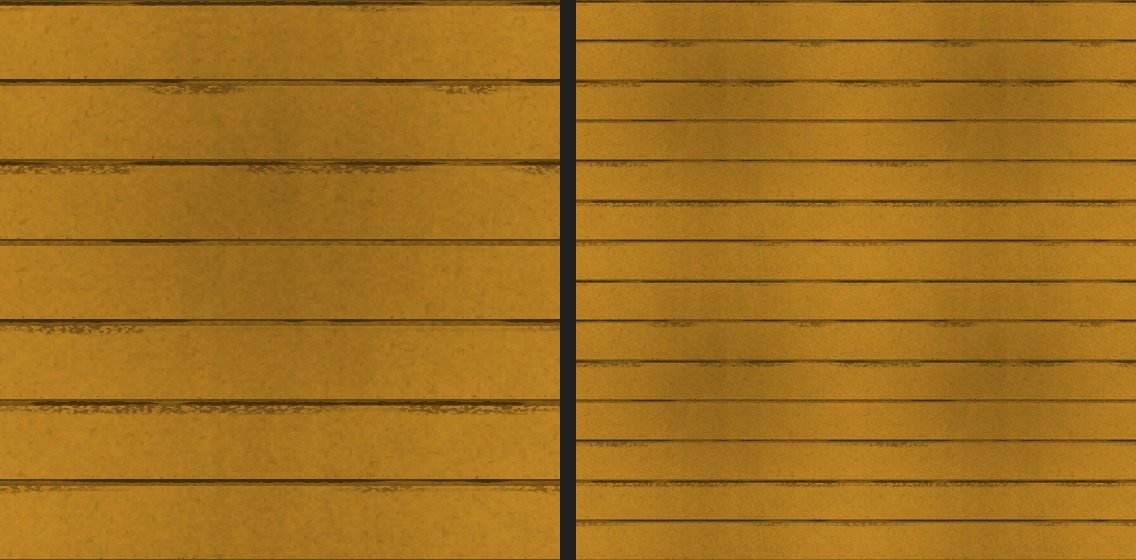
Left, the tile; right, the same tile 2 across and 2 down.
A three.js fragment shader for this texture:

```glsl
// Seven ochre painted boards with grimy horizontal grooves and worn edges.
#define BOARDS 7.0
#define GROOVE_WIDTH 0.0118
#define LINE_WIDTH 0.0024
#define SOFT 0.0009
#define GRAIN 0.11
#define PAINT vec3(0.725, 0.505, 0.137)
#define GROOVE vec3(0.50, 0.35, 0.10)
#define GRIME vec3(0.23, 0.16, 0.055)
#define HIGHLIGHT vec3(0.76, 0.53, 0.15)
#define TAU 6.2831853

varying vec2 vUv;

float hash(vec2 p) {
  vec3 q = fract(p.xyx * 0.1031);
  q += dot(q, q.yzx + 33.33);
  return fract((q.x + q.y) * q.z);
}

// Value noise that wraps after a whole number of cells.
float noise(vec2 p, vec2 period, float seed) {
  vec2 i = floor(p), f = fract(p);
  f = f * f * (3.0 - 2.0 * f);
  vec2 a = mod(i, period) + seed;
  vec2 b = mod(i + 1.0, period) + seed;
  return mix(mix(hash(a), hash(vec2(b.x, a.y)), f.x),
             mix(hash(vec2(a.x, b.y)), hash(b), f.x), f.y);
}

float tileNoise(vec2 uv, vec2 cells, float seed) {
  return noise(uv * cells, cells, seed);
}

// Soft band between two edges.
float band(float v, float lo, float hi, float soft) {
  return smoothstep(lo - soft, lo + soft, v) * (1.0 - smoothstep(hi - soft, hi + soft, v));
}

void main() {
  // Board index and depth below its upper seam.
  float down = 1.0 - vUv.y;
  float y = (down + 0.0012) * BOARDS;
  float row = mod(floor(y), BOARDS);
  float depth = fract(y) / BOARDS;
  float rise = 1.0 / BOARDS - depth;
  float seed = 19.0 * row + 7.0;
  float lowGrime = 1.0 - step(1.5, mod(row * 3.0, 5.0));

  // Paint: broad shading, faint upright streaks and fine mottling.
  float middle = 0.5 - 0.5 * cos(TAU * vUv.x);
  float upper = 0.5 + 0.5 * cos(TAU * (down - 0.36));
  float shade = 1.0 - 0.09 * middle - 0.04 * upper - 0.07 * middle * upper;
  float streak = tileNoise(vUv, vec2(46.0, 3.0), 3.0) - 0.5;
  float cloud = tileNoise(vUv, vec2(14.0, 14.0), 11.0) - 0.5;
  float mottle = 0.6 * tileNoise(vUv, vec2(130.0, 150.0), 23.0)
               + 0.4 * tileNoise(vUv, vec2(270.0, 290.0), 41.0) - 0.5;
  shade += 0.035 * streak * middle + 0.03 * cloud + GRAIN * mottle;
  vec3 color = PAINT * shade;
  float flecks = smoothstep(0.80, 0.95, tileNoise(vUv, vec2(110.0, 120.0), 57.0));
  color *= 1.0 - 0.07 * flecks;

  // Noise along the seam: long strokes and ragged edges.
  vec2 along = vec2(vUv.x, depth);
  float strokes = 0.65 * noise(along * vec2(7.0, 0.0), vec2(7.0, 9.0), seed)
                + 0.35 * noise(along * vec2(23.0, 0.0), vec2(23.0, 9.0), seed + 5.0);
  float ragged = noise(along * vec2(150.0, 300.0), vec2(150.0, 99.0), seed);
  float fine = noise(along * vec2(260.0, 420.0), vec2(260.0, 99.0), seed + 3.0);
  float heavy = smoothstep(0.32, 0.62, strokes);

  // Groove, its upper line and the light lower lip.
  vec3 grooveColor = GROOVE * (0.88 + 0.24 * ragged);
  color = mix(color, grooveColor, band(depth, 0.0, GROOVE_WIDTH, SOFT));
  float lip = band(depth, GROOVE_WIDTH, GROOVE_WIDTH + 0.0022, SOFT);
  color = mix(color, HIGHLIGHT * shade, lip * (0.35 + 0.4 * fine));
  float topLine = band(depth, 0.0, LINE_WIDTH, SOFT);
  color = mix(color, GRIME, topLine * mix(0.82, 0.55, lowGrime));

  // Broken dark strokes lying high or low in the groove.
  float center = mix(0.0026, 0.0072, lowGrime);
  float halfWidth = heavy * (0.0018 + 0.0028 * ragged);
  float core = 1.0 - smoothstep(halfWidth - SOFT, halfWidth + SOFT, abs(depth - center));
  color = mix(color, GRIME, core * smoothstep(0.0, 0.25, heavy) * (0.72 + 0.25 * fine));

  // Worn smudges below the groove.
  float patches = noise(along * vec2(6.0, 0.0), vec2(6.0, 9.0), seed + 11.0);
  float reach = smoothstep(0.42, 0.75, patches);
  float wear = smoothstep(0.48, 0.78, 0.6 * ragged + 0.4 * fine + 0.14 * reach);
  float smudge = band(depth, 0.008, 0.014 + 0.012 * reach, 0.004);
  color = mix(color, GRIME * 1.3, 0.62 * wear * smudge * reach);
  float stain = band(depth, 0.0165, 0.021, 0.002) * smoothstep(0.3, 0.6, patches);
  color = mix(color, GROOVE, stain * (0.12 + 0.4 * fine));

  // Sparse specks just above the next seam.
  float specks = smoothstep(0.70, 0.90, 0.5 * ragged + 0.5 * fine);
  color = mix(color, GRIME, 0.5 * specks * (1.0 - smoothstep(0.001, 0.012, rise)));

  gl_FragColor = vec4(color, 1.0);
}
```
